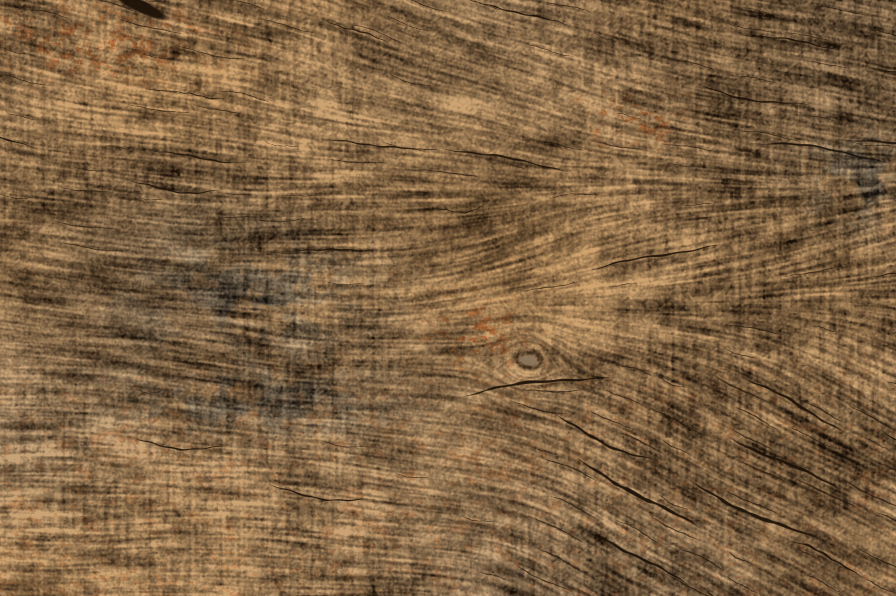
Reproduce this texture procedurally as a Shadertoy shader.

```glsl
// Weathered oak plank: flowing fibres, saw marks, drying cracks, stains and a small knot.
#define DARK vec3(0.10, 0.06, 0.025)
#define LIGHT vec3(0.80, 0.64, 0.45)
#define RUST vec3(0.58, 0.31, 0.14)
#define KNOT vec2(0.886, 0.396)
#define BASE_TONE 0.585
#define FIBRE_CONTRAST 1.8
#define STREAK_CONTRAST 0.75
#define SAW_CONTRAST 0.24
#define SPECKLE_CONTRAST 0.28
#define FIBRE_STEP 0.0033
#define CRACK_DEPTH 0.95

float hash(vec2 p) {
    vec3 q = fract(p.xyx * 0.1031);
    q += dot(q, q.yzx + 33.33);
    return fract((q.x + q.y) * q.z);
}

float noise(vec2 p) {
    vec2 i = floor(p), f = fract(p);
    f = f * f * (3.0 - 2.0 * f);
    return mix(mix(hash(i), hash(i + vec2(1, 0)), f.x),
               mix(hash(i + vec2(0, 1)), hash(i + vec2(1, 1)), f.x), f.y);
}

float layered(vec2 p) {
    return 0.5 * noise(p) + 0.3 * noise(p * 2.3 + 17.0) + 0.2 * noise(p * 5.1 + 41.0);
}

float blob(vec2 p, vec2 centre, vec2 radius) {
    vec2 q = (p - centre) / radius;
    return exp(-dot(q, q));
}

// Share of the strongly split area at the lower right
float splitArea(vec2 p) {
    return (1.0 - smoothstep(0.3, 0.55, p.y)) * smoothstep(0.7, 1.05, p.x);
}

// Unit direction of the wood fibres, bending around the knot
vec2 grain(vec2 p) {
    float slope = -0.06 - 0.2 * smoothstep(0.58, 0.9, p.y) - 0.48 * splitArea(p);
    slope += 0.34 * exp(-pow((p.y - 0.59) / 0.11, 2.0)) * smoothstep(0.5, 0.95, p.x);
    slope += 0.06 * sin(5.0 * p.x + 8.0 * p.y) + 0.04 * sin(13.0 * p.x - 17.0 * p.y);
    vec2 dir = normalize(vec2(1.0, slope));
    vec2 q = p - KNOT;
    vec2 around = vec2(-q.y, q.x) / (length(q) + 0.0001);
    around *= dot(around, dir) < 0.0 ? -1.0 : 1.0;
    return normalize(mix(dir, around, 0.9 * blob(p, KNOT, vec2(0.065))));
}

// Noise smeared along the grain: x = fine fibres, y = broad streaks
vec2 fibres(vec2 p) {
    vec2 sum = vec2(0.0);
    for (int side = -1; side <= 1; side += 2) {
        vec2 q = p;
        for (int i = 0; i < 13; i++) {
            sum += vec2(noise(mat2(0.8, 0.6, -0.6, 0.8) * q * 230.0), noise(q * 95.0 + 9.0));
            q += float(side) * FIBRE_STEP * grain(q);
        }
    }
    return sum / 26.0 - 0.5;
}

// Tapered, gently bent splits scattered on a jittered grid
float cracks(vec2 p, float span, float width, float seed) {
    vec2 cell = span * vec2(1.0, 0.42);
    float aa = 0.8 / iResolution.y, mask = 0.0;
    for (int j = -1; j <= 1; j++)
    for (int i = -1; i <= 1; i++) {
        vec2 id = floor(p / cell) + vec2(i, j);
        float size = hash(id + seed), jitter = hash(id + seed + 31.0);
        vec2 centre = (id + 0.2 + 0.6 * vec2(jitter, hash(id + seed + 57.0))) * cell;
        float area = splitArea(centre);
        float chance = 0.12 + 0.65 * area + 0.35 * smoothstep(0.55, 0.7, centre.y);
        chance *= 1.0 - blob(centre, KNOT, vec2(0.1, 0.06));
        if (hash(id + seed + 83.0) > chance) continue;
        vec2 dir = grain(centre), q = p - centre;
        float t = dot(q, dir) / (span * (0.2 + 0.4 * size));
        float across = dot(q, vec2(-dir.y, dir.x));
        across += span * (0.009 * sin(4.0 * t + 20.0 * jitter) + 0.003 * sin(15.0 * t) + 0.09 * (jitter - 0.5) * t * t);
        float taper = max(1.0 - t * t, 0.0);
        float w = width * taper * (0.3 + 0.4 * size + 0.3 * area) * (0.6 + 0.8 * noise(p * 70.0));
        mask = max(mask, (1.0 - smoothstep(w - aa, w + aa, abs(across))) * smoothstep(0.0, 0.5, taper));
    }
    return mask;
}

void mainImage(out vec4 fragColor, in vec2 fragCoord) {
    vec2 p = fragCoord / iResolution.y;
    float cloud = layered(p * vec2(5.0, 8.0)), mottle = layered(p * vec2(24.0, 32.0) + 5.0);

    // Broad light and dark areas
    float tone = BASE_TONE + 0.52 * (cloud - 0.5) + 0.34 * (mottle - 0.5);
    tone += 0.12 * blob(p, vec2(0.9, 0.54), vec2(0.32, 0.12)) + 0.09 * blob(p, vec2(0.35, 0.83), vec2(0.4, 0.1));
    tone += 0.11 * blob(p, vec2(0.2, 0.1), vec2(0.6, 0.16)) - 0.09 * blob(p, vec2(0.2, 0.7), vec2(0.35, 0.08));
    tone -= 0.13 * blob(p, vec2(1.35, 0.22), vec2(0.3, 0.25)) + 0.09 * blob(p, vec2(1.5, 0.85), vec2(0.25, 0.2));

    // Fibres, vertical saw marks, speckle and small dark pits
    vec2 fibre = fibres(p);
    tone += FIBRE_CONTRAST * fibre.x + STREAK_CONTRAST * fibre.y;
    float sawn = 0.35 + 0.65 * smoothstep(0.35, 0.6, noise(p * 4.0 + 3.0));
    tone += SAW_CONTRAST * sawn * (noise(p * vec2(170.0, 24.0)) - 0.5);
    tone -= 0.1 * sawn * smoothstep(0.86, 1.0, sin(175.0 * p.x + 2.0 * sin(9.0 * p.x))) * noise(p * vec2(20.0, 60.0));
    tone += SPECKLE_CONTRAST * (noise(mat2(0.6, 0.8, -0.8, 0.6) * p * 280.0) - 0.5);
    tone -= 0.16 * smoothstep(0.74, 0.92, noise(p * vec2(110.0, 150.0) + 7.0)) * sawn;

    // Grey weather stains
    float stain = blob(p, vec2(0.42, 0.5), vec2(0.2, 0.1)) + blob(p, vec2(0.42, 0.32), vec2(0.22, 0.06))
                + blob(p, vec2(1.45, 0.7), vec2(0.1, 0.08));
    stain = clamp(stain, 0.0, 1.0) * smoothstep(0.36, 0.66, mottle);
    tone -= 0.26 * stain;

    // Knot: wavering rings, dark rim and pale eye
    float r = length((p - KNOT) * vec2(0.85, 1.15)) + 0.008 * (noise(p * 60.0) - 0.5);
    tone += 0.1 * sin(300.0 * r) * exp(-r * r / 0.0025);
    tone -= 0.45 * exp(-pow((r - 0.017) / 0.004, 2.0)) * (0.2 + noise(p * 40.0));
    float eye = 1.0 - smoothstep(0.010, 0.014, r);
    tone = mix(tone, 0.66 + 0.5 * (mottle - 0.5), eye);

    // Cracks and the gouge on the top edge
    float split = max(cracks(p, 0.24, 0.0027, 5.0), 0.8 * cracks(p, 0.11, 0.0012, 211.0));
    vec2 g = p - vec2(0.235, 0.99);
    split = max(split, 1.0 - smoothstep(0.7, 1.1, length(vec2(g.x / 0.05, (g.y + 0.45 * g.x) / 0.012))));
    tone = mix(tone, 0.02, CRACK_DEPTH * split * (1.0 - eye));

    // Colour: brown ramp, warm drift, grey stains, rust flecks
    tone = clamp(tone, 0.0, 1.0);
    vec3 colour = mix(DARK, LIGHT, tone);
    colour *= 1.0 + (noise(p * 3.5 + 20.0) - 0.5) * vec3(0.06, 0.0, -0.12);
    vec3 grey = dot(colour, vec3(0.4, 0.4, 0.2)) * vec3(1.05, 1.0, 0.88);
    colour = mix(colour, grey, clamp(0.6 * stain + 0.5 * eye, 0.0, 1.0));
    float rusty = blob(p, vec2(0.15, 0.93), vec2(0.25, 0.07)) + blob(p, vec2(1.06, 0.8), vec2(0.12, 0.05))
                + blob(p, vec2(0.8, 0.45), vec2(0.08, 0.06)) + 0.4 * (1.0 - smoothstep(0.3, 0.5, p.y));
    float fleck = smoothstep(0.56, 0.72, layered(p * vec2(75.0, 95.0)) + 0.1 * (rusty - 0.5));
    colour = mix(colour, RUST * (0.35 + 0.85 * tone), 0.7 * fleck * clamp(rusty, 0.0, 1.0) * (1.0 - split));
    fragColor = vec4(colour, 1.0);
}
```
